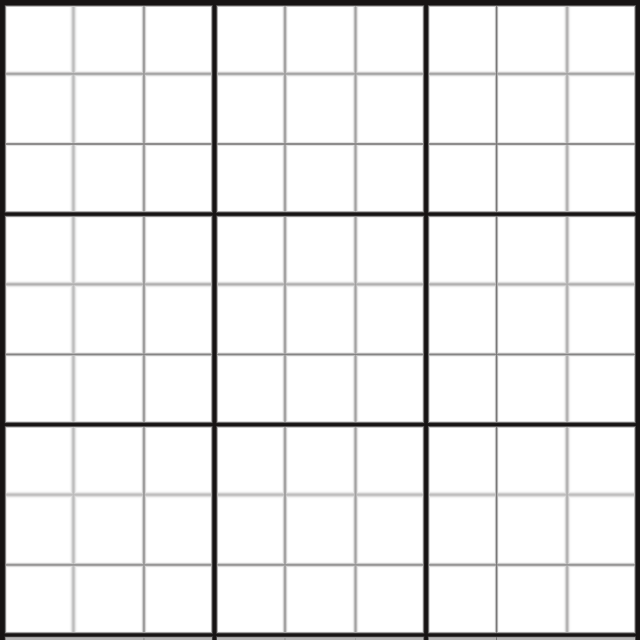
Write a Shadertoy shader that draws this pattern.

```glsl
#define CELLS 9.0
#define BLOCK 3.0
#define ORIGIN vec2(0.0045, 0.0078)
#define PITCH vec2(0.1102, 0.1096)
#define THICK_HALF vec2(0.0042, 0.0036)
#define THICK_BLUR 0.0024
#define THIN_WIDTH vec2(0.0019, 0.0034)   // crisp, soft
#define THIN_INK vec2(0.58, 0.28)         // crisp, soft
#define MARGIN_INK 0.32
#define PAPER vec3(1.0)
#define INK vec3(0.09, 0.08, 0.08)

// How blurred each thin line is: 0 crisp, 1 soft; drifts from block to block
vec2 lineSoftness(vec2 index) {
    vec2 block = floor(index / BLOCK);
    vec2 first = vec2(1.0, 0.35) - vec2(0.5, 0.17) * block;
    vec2 second = vec2(0.4, 1.0) + vec2(0.2, -0.2) * block;
    return clamp(mix(first, second, step(1.5, mod(index, BLOCK))), 0.0, 1.0);
}

// Faint cell rules with a bell-shaped profile
vec2 thinLines(vec2 dist, vec2 index, vec2 pixel) {
    vec2 softness = lineSoftness(index);
    vec2 width = mix(THIN_WIDTH.xx, THIN_WIDTH.yy, softness);
    vec2 drawn = max(width, 0.7 * pixel);
    vec2 ink = mix(THIN_INK.xx, THIN_INK.yy, softness) * width / drawn;
    vec2 r = dist / drawn;
    return ink * exp(-r * r);
}

// Heavy block rules with a dark core and blurred edges
vec2 thickLines(vec2 dist, vec2 pixel) {
    vec2 blur = max(vec2(THICK_BLUR), 0.7 * pixel);
    return 1.0 - smoothstep(THICK_HALF - blur, THICK_HALF + blur, dist);
}

void mainImage(out vec4 fragColor, in vec2 fragCoord) {
    vec2 pixel = 1.0 / iResolution.xy;
    vec2 uv = fragCoord * pixel;

    // Nearest grid line on each axis
    vec2 cell = (uv - ORIGIN) / PITCH;
    vec2 index = clamp(floor(cell + 0.5), 0.0, CELLS);
    vec2 offset = (cell - index) * PITCH;
    vec2 dist = abs(offset);

    // The left, right and top borders run to the canvas edge
    if (cell.x < 0.0 || cell.x > CELLS) dist.x = 0.0;
    if (cell.y > CELLS) dist.y = 0.0;

    vec2 isThick = 1.0 - step(0.5, mod(index, BLOCK));
    vec2 lines = mix(thinLines(dist, index, pixel), thickLines(dist, pixel), isThick);
    float coverage = max(lines.x, lines.y);

    // Grey strip under the bottom border
    float below = 1.0 - smoothstep(-pixel.y, pixel.y, cell.y * PITCH.y);
    coverage = max(coverage, MARGIN_INK * below);

    fragColor = vec4(mix(PAPER, INK, coverage), 1.0);
}
```
